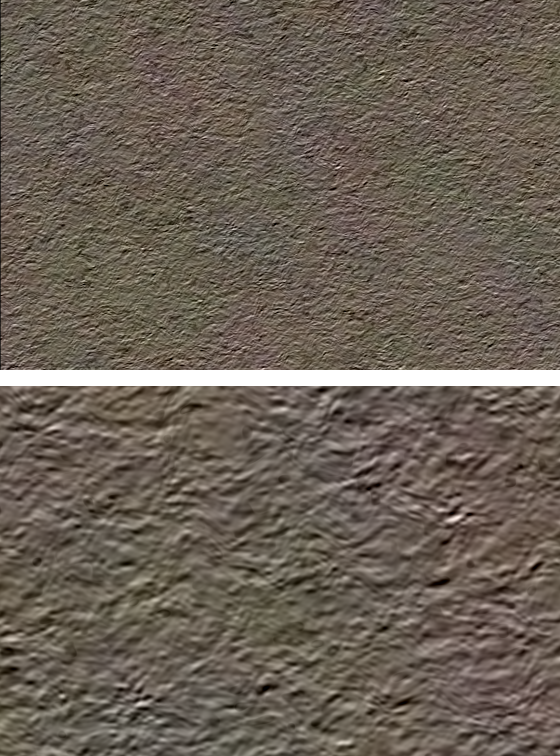
Top: the whole. Bottom: its middle third, enlarged.
A WebGL 2 fragment shader for this texture:

```glsl
#version 300 es
precision highp float;
// Rough, fine-grained earthen relief lit from above, with soft drifting tints.

uniform vec2 u_resolution;
out vec4 fragColor;

// Integer hash of a lattice cell, 0..1
float hash(ivec2 cell, uint seed) {
    uvec2 q = uvec2(cell) * uvec2(1597u, 3812u) + seed * 7919u;
    uint h = (q.x ^ (q.y << 7)) * 747796u + q.y * 28917u + q.x;
    h ^= h >> 15;
    h *= 0x2c1b3c6du;
    h ^= h >> 12;
    h *= 0x297a2d39u;
    h ^= h >> 15;
    return float(h >> 8) / 16777216.0;
}

// Smooth value noise, 0..1
float noise(vec2 p, uint seed) {
    ivec2 cell = ivec2(floor(p));
    vec2 f = fract(p);
    f = f * f * (3.0 - 2.0 * f);
    float low = mix(hash(cell, seed), hash(cell + ivec2(1, 0), seed), f.x);
    float high = mix(hash(cell + ivec2(0, 1), seed), hash(cell + ivec2(1, 1), seed), f.x);
    return mix(low, high, f.y);
}

mat2 rotation(float angle) {
    float c = cos(angle), s = sin(angle);
    return mat2(c, -s, s, c);
}

// Layered noise centred on zero, each octave turned to hide the lattice
float fbm(vec2 p, uint seed, float gain) {
    float sum = 0.0, amplitude = 1.0;
    for (uint i = 0u; i < 4u; i++) {
        sum += amplitude * (noise(p, seed + i) - 0.5);
        p = rotation(0.5) * p * 2.03 + 11.7;
        amplitude *= gain;
    }
    return sum;
}

// Bends straight grain into slightly varying directions
vec2 bend(vec2 p, float frequency, float amount) {
    vec2 q = p * frequency;
    return p + amount * (vec2(noise(q, 31u), noise(q, 47u)) - 0.5);
}

// Height of short grains leaning along one angle
float grain(vec2 p, float angle, float frequency, uint seed) {
    vec2 q = rotation(angle) * p;
    return noise(q * frequency * vec2(0.55, 1.0), seed) - 0.5;
}

// Surface height: small lumps, crossing grains and fine grit
float relief(vec2 p) {
    vec2 q = bend(p, 28.0, 0.010);
    float height = 0.65 * grain(q, 0.15, 66.0, 3u);
    height += 0.65 * grain(q, 0.45, 108.0, 5u);
    height += 0.60 * grain(q, -0.35, 125.0, 7u);
    height += 0.65 * grain(q, 0.25, 175.0, 9u);
    height += 0.50 * grain(q, 0.65, 215.0, 13u);
    height += 0.45 * grain(q, -0.10, 290.0, 17u);
    return height;
}

// Slow tint drift between rose and green, and between tan and grey
vec3 tint(vec2 p) {
    float rose = fbm(p * vec2(4.2, 5.2), 61u, 0.8);
    float warm = fbm(p * vec2(4.8, 6.0) + 20.0, 83u, 0.8);
    return rose * vec3(0.019, -0.012, 0.017) + warm * vec3(0.013, 0.002, -0.024);
}

void main() {
    vec2 p = gl_FragCoord.xy / u_resolution.y;

    // Emboss: height difference toward the light, rougher in some places
    vec2 lightStep = vec2(-0.0008, 0.0029);
    float roughness = mix(0.65, 1.35, noise(p * vec2(24.0, 34.0), 113u));
    float shade = roughness * (relief(p) - relief(p + lightStep));

    // Small shadowed pits, gathered into loose groups
    vec2 pitPoint = rotation(0.2) * bend(p, 28.0, 0.010);
    float pitField = noise(pitPoint * vec2(85.0, 115.0), 101u);
    float cluster = noise(p * vec2(24.0, 34.0), 107u);
    float pits = (1.0 - smoothstep(0.18, 0.36, pitField)) * smoothstep(0.3, 0.75, cluster);

    // Broad, mostly horizontal changes of brightness
    float broad = fbm(p * vec2(3.5, 7.0), 127u, 0.75);

    float level = 0.376 + 0.41 * shade + 0.027 * broad - 0.10 * pits;
    vec3 color = vec3(level) + vec3(0.040, 0.0, -0.046) + tint(p);

    // Narrow shaded border on the left
    color *= mix(0.35, 1.0, smoothstep(0.001, 0.004, p.x));
    fragColor = vec4(clamp(color, 0.0, 1.0), 1.0);
}
```
